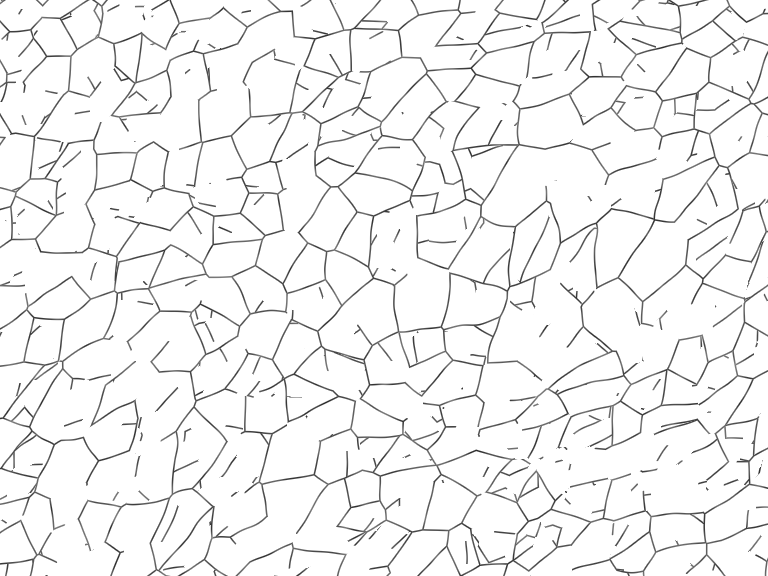
This texture is drawn by a WebGL 1 fragment shader. Its source:

```glsl
precision highp float;
uniform vec2 u_resolution;

vec2 hash2(vec2 p) {
  vec3 v = fract(vec3(p.xyx) * vec3(0.1031, 0.1030, 0.0973));
  v += dot(v, v.yzx + 33.33);
  return fract((v.xx + v.yz) * v.zy);
}

vec2 noise2(vec2 p) {
  vec2 cell = floor(p);
  vec2 f = fract(p);
  f = f * f * (3.0 - 2.0 * f);
  vec2 low = mix(hash2(cell), hash2(cell + vec2(1.0, 0.0)), f.x);
  vec2 high = mix(hash2(cell + vec2(0.0, 1.0)), hash2(cell + 1.0), f.x);
  return mix(low, high, f.y);
}

// Broad swelling, bends and a fine wobble; cells are drawn out to the upper right
vec2 bend(vec2 p) {
  vec2 bent = p + 1.0 + 0.11 * noise2(p * 2.6 + 3.0);
  bent += 0.014 * noise2(p * 13.0 + 20.0) + 0.004 * noise2(p * 30.0 + 40.0);
  return mat2(0.97, -0.139, -0.139, 1.05) * bent;
}

vec2 sitePosition(vec2 id, vec2 seed) {
  return id + 0.03 + 0.94 * hash2(id + seed);
}

// Distance to the visible cell borders in x, id of the enclosing cell in yz.
// Borders are whole, shortened to stubs, or missing; slope undoes the bending.
vec3 cracks(vec2 bent, mat2 slope, float rows, vec2 seed, float whole, float stub) {
  vec2 q = bent * rows;
  vec2 base = floor(q);
  vec2 nearest = vec2(9.0);
  vec2 nearestId = base;
  for (int j = -2; j <= 2; j++) {
    for (int i = -2; i <= 2; i++) {
      vec2 id = base + vec2(float(i), float(j));
      vec2 toSite = sitePosition(id, seed) - q;
      if (dot(toSite, toSite) < dot(nearest, nearest)) {
        nearest = toSite;
        nearestId = id;
      }
    }
  }

  float closest = 1.0;
  for (int j = -2; j <= 2; j++) {
    for (int i = -2; i <= 2; i++) {
      vec2 id = base + vec2(float(i), float(j));
      vec2 toSite = sitePosition(id, seed) - q;
      vec2 across = toSite - nearest;
      if (dot(across, across) < 0.00001) continue;

      // The sum of both ids gives each border the same random values
      vec2 edgeKey = id + nearestId + 2.0 * seed;
      float kind = hash2(edgeKey + 71.0).x;
      if (kind > whole + stub) continue;

      vec2 normal = normalize(across);
      vec2 middle = 0.5 * (toSite + nearest);
      vec2 along = vec2(-normal.y, normal.x);
      along *= along.y < 0.0 ? -1.0 : 1.0;
      vec2 piece = hash2(edgeKey + 137.0);
      float center = piece.x < 0.5 ? -0.4 : 0.4;
      float halfLength = kind < whole ? 9.0 : mix(0.15, 0.4, piece.y);
      float beyond = max(abs(dot(middle, along) + center) - halfLength, 0.0);
      float border = dot(middle, normal) / length(normal * slope);
      closest = min(closest, length(vec2(border, beyond)) / rows);
    }
  }
  return vec3(closest, nearestId);
}

void main() {
  vec2 p = gl_FragCoord.xy / u_resolution.y;
  vec2 bent = bend(p);
  vec2 stepX = vec2(0.001, 0.0);
  mat2 slope = mat2(bend(p + stepX) - bent, bend(p + stepX.yx) - bent) / stepX.x;

  // Main network, then a few finer cracks that stop at it
  vec3 mainCracks = cracks(bent, slope, 14.0, vec2(11.0, 29.0), 0.77, 0.17);
  vec2 group = mainCracks.yz;
  float density = 0.28 * pow(hash2(group + 203.0).x, 2.0);
  vec3 fineCracks = cracks(bent, slope, 21.0, group * 17.0 + 5.0, density, 0.09);
  float d = min(mainCracks.x, fineCracks.x);

  // Hairline coverage under a soft pixel-wide filter
  float halfWidth = 0.0009;
  float reach = 0.76 / u_resolution.y;
  float overlap = min(d + reach, halfWidth) - max(d - reach, -halfWidth);
  float ink = max(overlap, 0.0) / (2.0 * reach);
  ink *= mix(0.75, 1.2, noise2(p * 60.0).x);

  gl_FragColor = vec4(vec3(1.0 - min(ink, 1.0)), 1.0);
}
```
